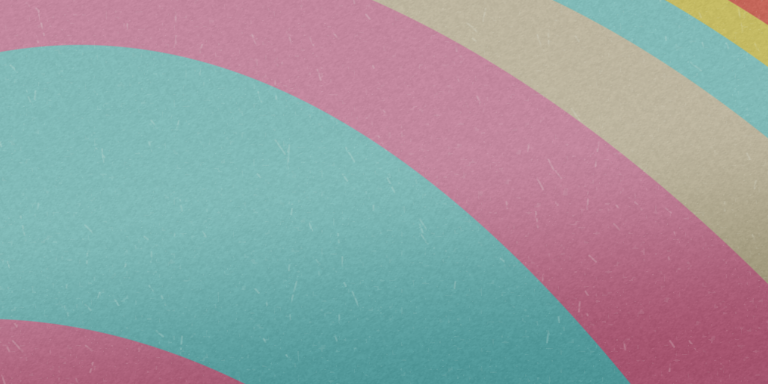
Reproduce this background procedurally as a Shadertoy shader.

```glsl
// Retro paper rainbow: nested parabolic arches sweep from upper left to lower right.
// Arches are painted from outer to inner, each shaded towards the lower right,
// then aged with fine noise grain, pale flecks and short scratches.

const vec3 TEAL = vec3(0.505, 0.730, 0.720), TEAL_DEEP = vec3(0.300, 0.585, 0.590);
const vec3 PINK = vec3(0.765, 0.530, 0.620), PINK_DEEP = vec3(0.645, 0.325, 0.430);
const vec3 SAND = vec3(0.740, 0.710, 0.625), SAND_DEEP = vec3(0.590, 0.560, 0.440);
const vec3 YELLOW = vec3(0.770, 0.730, 0.390);
const vec3 RED = vec3(0.770, 0.400, 0.350);

float hash(vec2 p) {
    return fract(sin(dot(p, vec2(127.1, 311.7))) * 43758.545);
}

float valueNoise(vec2 p) {
    vec2 cell = floor(p), f = fract(p);
    f = f * f * (3.0 - 2.0 * f);
    float low = mix(hash(cell), hash(cell + vec2(1, 0)), f.x);
    float high = mix(hash(cell + vec2(0, 1)), hash(cell + vec2(1, 1)), f.x);
    return mix(low, high, f.y);
}

// Coverage below the parabola y = apex.y - (x - apex.x)^2 / width.
float arch(vec2 p, vec2 apex, float width, float pixel) {
    float dx = p.x - apex.x;
    float slope = 2.0 * dx / width;
    float d = (apex.y - dx * dx / width - p.y) / sqrt(1.0 + slope * slope);
    return smoothstep(-pixel, pixel, d);
}

float segmentDistance(vec2 p, vec2 halfSpan) {
    float t = clamp(dot(p, halfSpan) / dot(halfSpan, halfSpan), -1.0, 1.0);
    return length(p - halfSpan * t);
}

// One random short scratch in some of the grid cells.
float scratches(vec2 p, float scale, float density, float seed, float pixel) {
    vec2 cell = floor(p * scale);
    vec2 id = cell + seed;
    vec2 center = 0.3 + 0.4 * vec2(hash(id), hash(id + 17.3));
    float angle = 1.3 + 1.2 * hash(id + 31.7);
    float reach = mix(0.05, 0.24, hash(id + 47.1));
    vec2 halfSpan = reach * vec2(cos(angle), sin(angle));
    float d = segmentDistance(fract(p * scale) - center, halfSpan) / scale;
    float wear = smoothstep(0.2, 0.7, valueNoise(p * 110.0 + seed));
    float present = step(hash(id + 63.9), density);
    return present * wear * (1.0 - smoothstep(0.0, 0.0022 + pixel, d));
}

// Slightly slanted fibres, centred on zero.
float paperGrain(vec2 p) {
    vec2 q = vec2(p.x + 0.5 * p.y, p.y - 0.5 * p.x);
    float coarse = valueNoise(q * vec2(95.0, 150.0));
    float fine = valueNoise(q * vec2(190.0, 260.0) + 40.0);
    return 0.45 * coarse + 0.55 * fine - 0.5;
}

void mainImage(out vec4 fragColor, in vec2 fragCoord) {
    vec2 p = fragCoord / iResolution.y;
    float pixel = 1.0 / iResolution.y;

    // Shadow deepens downwards, a little faster on the right
    float shade = 1.0 - smoothstep(-0.1, 0.6, p.y - 0.16 * (p.x - 1.0));
    vec3 teal = mix(TEAL, TEAL_DEEP, shade);
    vec3 pink = mix(PINK, PINK_DEEP, shade);
    vec3 sand = mix(SAND, SAND_DEEP, shade);

    // Arches, outer to inner
    vec3 color = RED;
    color = mix(color, YELLOW, arch(p, vec2(0.809, 1.324), 3.646, pixel));
    color = mix(color, teal, arch(p, vec2(0.681, 1.303), 3.646, pixel));
    color = mix(color, sand, arch(p, vec2(0.606, 1.200), 3.471, pixel));
    color = mix(color, pink, arch(p, vec2(0.141, 1.183), 3.747, pixel));
    color = mix(color, teal, arch(p, vec2(0.208, 0.883), 2.331, pixel));
    color = mix(color, pink, arch(p, vec2(-0.053, 0.170), 2.812, pixel));

    // Worn paper: grain, flecks and scratches
    color += 0.055 * paperGrain(p);
    float flecks = smoothstep(0.80, 0.98, valueNoise(p * 130.0 + 9.0));
    float marks = 0.0;
    for (int i = 0; i < 3; i++) {
        float layer = float(i);
        marks += scratches(p + 0.037 * layer, 6.0 + 4.0 * layer, 0.22, 13.0 * layer, pixel);
    }
    color = mix(color, vec3(0.88, 0.90, 0.87), 0.10 * flecks + 0.22 * min(marks, 1.0));
    fragColor = vec4(color, 1.0);
}
```
